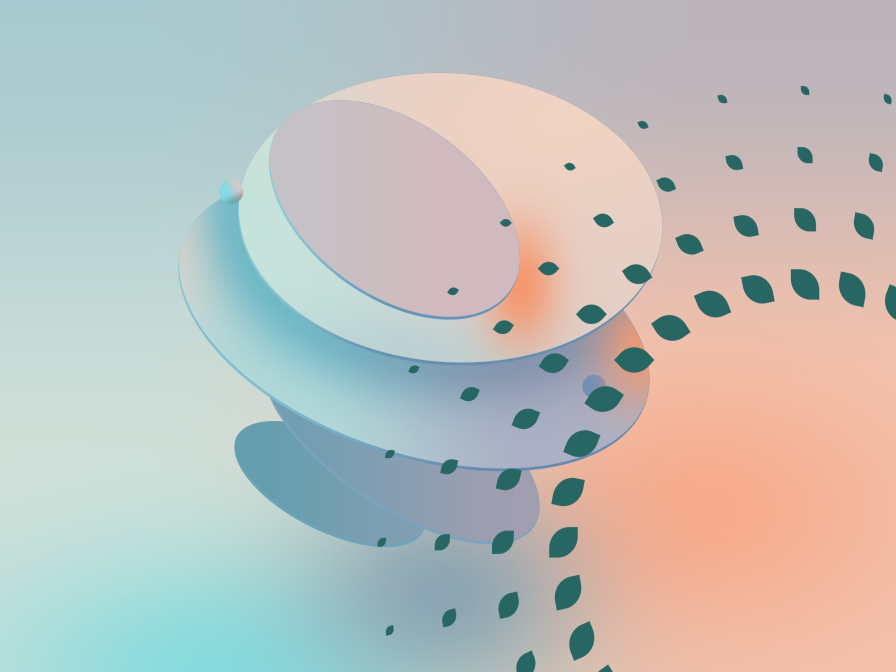
A WebGL 1 fragment shader for this background:

```glsl
precision highp float;
// Tilted pastel discs floating over a soft gradient, with rings of leaves in front.

uniform vec2 u_resolution;

#define LEAF_COLOR vec3(0.157, 0.40, 0.39)
#define LEAF_CENTER vec2(1.198, 0.193)
#define LEAF_ASPECT 0.937
#define LEAVES_PER_RING 32.0
#define RING_COUNT 4.0
#define RING_START 0.3837
#define RING_GAP 0.0962
#define LEAF_SIZE 0.032
#define LEAF_SHRINK 0.0075
#define RIM_SHIFT vec2(0.001, 0.0042)

const float TAU = 6.2831853;

mat2 rotation(float a) {
    return mat2(cos(a), -sin(a), sin(a), cos(a));
}

// Approximate signed distance to a rotated ellipse.
float ellipse(vec2 p, vec2 center, vec2 radii, float angle) {
    vec2 q = rotation(angle) * (p - center);
    float k = length(q / radii);
    return k * (k - 1.0) / max(length(q / (radii * radii)), 1e-4);
}

float glow(vec2 p, vec2 center, vec2 radii) {
    vec2 q = (p - center) / radii;
    return exp(-dot(q, q));
}

void paint(inout vec3 color, float dist, vec3 tint) {
    float aa = 0.75 / u_resolution.y;
    color = mix(color, tint, 1.0 - smoothstep(-aa, aa, dist));
}

// A disc is a rim with its face shifted slightly over it.
void disc(inout vec3 color, vec2 p, vec2 center, vec2 radii, float angle, vec3 rim, vec3 face) {
    float edge = ellipse(p, center, radii, angle);
    paint(color, edge, rim);
    paint(color, max(edge, ellipse(p - RIM_SHIFT, center, radii, angle)), face);
}

// Square with two opposite corners rounded, repeated around elliptical rings.
float leaves(vec2 p) {
    vec2 q = (p - LEAF_CENTER) / vec2(LEAF_ASPECT, 1.0);
    float stepAngle = TAU / LEAVES_PER_RING;
    float angle = floor(atan(q.y, q.x) / stepAngle + 0.5) * stepAngle;
    float ring = clamp(floor((length(q) - RING_START) / RING_GAP + 0.5), 0.0, RING_COUNT - 1.0);
    q = rotation(angle) * q - vec2(RING_START + ring * RING_GAP, 0.0);
    float size = LEAF_SIZE - LEAF_SHRINK * ring;
    q = abs(vec2(q.x + q.y, q.x - q.y)) * 0.7071 / size;
    float tip = (q.x + q.y - 1.0) * 0.7071;
    float side = length(q + vec2(0.0, 0.4)) - 0.99;
    return (q.x > q.y + 0.4 ? tip : side) * size;
}

vec3 background(vec2 p) {
    vec3 left = mix(vec3(0.82, 0.88, 0.85), vec3(0.66, 0.79, 0.81), smoothstep(0.25, 1.0, p.y));
    vec3 right = mix(vec3(0.95, 0.76, 0.68), vec3(0.735, 0.71, 0.735), smoothstep(0.4, 0.95, p.y));
    vec3 color = mix(left, right, smoothstep(0.2, 1.05, p.x));
    color = mix(color, vec3(0.51, 0.86, 0.87), 0.95 * glow(p, vec2(0.34, 0.0), vec2(0.36, 0.18)));
    color = mix(color, vec3(0.97, 0.66, 0.53), 0.9 * glow(p, vec2(1.04, 0.24), vec2(0.28, 0.18)));
    return mix(color, vec3(0.50, 0.62, 0.69), 0.85 * glow(p, vec2(0.66, 0.12), vec2(0.20, 0.15)));
}

void main() {
    vec2 p = gl_FragCoord.xy / u_resolution.y;
    vec3 color = background(p);

    // Two small discs underneath.
    vec3 face = mix(vec3(0.40, 0.62, 0.68), vec3(0.51, 0.62, 0.70), smoothstep(0.38, 0.64, p.x));
    disc(color, p, vec2(0.491, 0.2795), vec2(0.1555, 0.0695), -0.468, vec3(0.42, 0.64, 0.73), face);
    face = mix(vec3(0.45, 0.62, 0.70), vec3(0.63, 0.62, 0.69), smoothstep(0.42, 0.80, p.x));
    disc(color, p, vec2(0.597, 0.349), vec2(0.238, 0.105), -0.593, vec3(0.48, 0.64, 0.74), face);

    // Wide middle disc, shaded by the one above it.
    float topEdge = ellipse(p, vec2(0.670, 0.674), vec2(0.316, 0.217), -0.07);
    face = mix(vec3(0.70, 0.85, 0.85), vec3(0.67, 0.69, 0.77), smoothstep(0.45, 0.80, p.x));
    face = mix(face, vec3(0.86, 0.84, 0.81), glow(p, vec2(0.28, 0.64), vec2(0.10, 0.12)));
    vec3 shade = mix(vec3(0.41, 0.71, 0.77), vec3(0.51, 0.57, 0.67), smoothstep(0.40, 0.80, p.x));
    float depth = max(topEdge, 0.0) / 0.065;
    face = mix(face, shade, 0.9 * exp(-depth * depth));
    face = mix(face, vec3(0.95, 0.60, 0.44), 0.9 * glow(p, vec2(0.955, 0.48), vec2(0.065, 0.085)));
    vec3 rim = mix(vec3(0.50, 0.75, 0.82), vec3(0.39, 0.54, 0.68), smoothstep(0.35, 0.75, p.x));
    disc(color, p, vec2(0.616, 0.519), vec2(0.3646, 0.196), -0.333, rim, face);

    // Dim ball resting on the middle disc.
    float ball = length(p - vec2(0.884, 0.425)) - 0.0175;
    paint(color, ball, mix(vec3(0.44, 0.57, 0.70), vec3(0.62, 0.56, 0.63), smoothstep(0.875, 0.905, p.x)));

    // Large top disc with a warm glow beside its inner oval.
    face = mix(vec3(0.77, 0.89, 0.86), vec3(0.90, 0.81, 0.77), smoothstep(0.38, 0.78, p.x + 0.6 * (p.y - 0.65)));
    face = mix(face, vec3(0.95, 0.83, 0.76), 0.8 * glow(p, vec2(0.84, 0.82), vec2(0.25, 0.14)));
    face = mix(face, vec3(0.71, 0.79, 0.82), 0.7 * glow(p, vec2(0.60, 0.46), vec2(0.22, 0.09)));
    face = mix(face, vec3(0.97, 0.57, 0.40), 0.9 * glow(p, vec2(0.775, 0.575), vec2(0.055, 0.09)));
    rim = mix(vec3(0.55, 0.78, 0.82), vec3(0.39, 0.56, 0.70), smoothstep(0.36, 0.60, p.x));
    disc(color, p, vec2(0.670, 0.674), vec2(0.316, 0.217), -0.07, rim, face);

    face = mix(vec3(0.77, 0.76, 0.78), vec3(0.82, 0.73, 0.74), smoothstep(0.40, 0.68, p.x));
    rim = mix(vec3(0.52, 0.79, 0.84), vec3(0.40, 0.58, 0.72), smoothstep(0.40, 0.60, p.x));
    disc(color, p, vec2(0.587, 0.6875), vec2(0.2113, 0.1297), -0.635, rim, face);

    // Bright ball at the left edge.
    vec2 b = (p - vec2(0.344, 0.715)) / 0.0182;
    vec3 ballColor = mix(vec3(0.52, 0.85, 0.89), vec3(0.83, 0.78, 0.78), smoothstep(-0.5, 0.9, b.x + 0.5 * b.y));
    ballColor *= 1.0 - 0.22 * smoothstep(0.1, 1.0, 0.5 * b.x - b.y);
    paint(color, (length(b) - 1.0) * 0.0182, ballColor);

    paint(color, leaves(p), LEAF_COLOR);
    gl_FragColor = vec4(color, 1.0);
}
```
